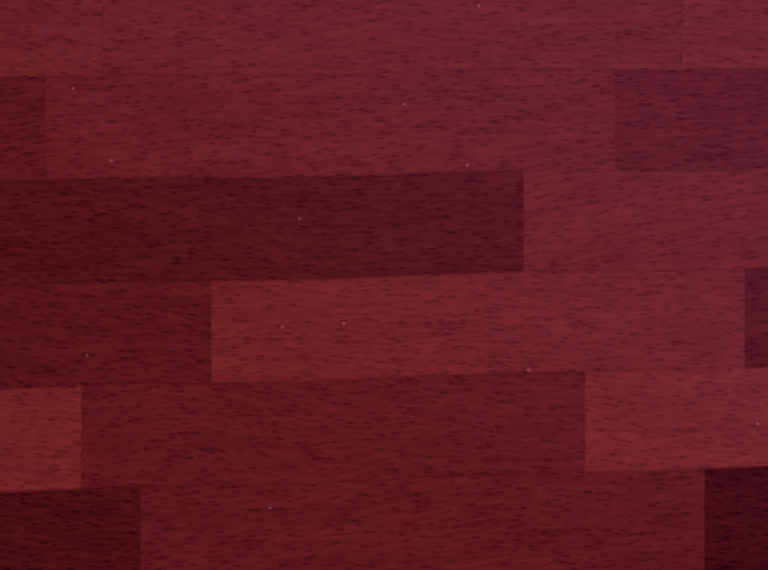
A Shadertoy shader for this texture:

```glsl
// Dark red wooden floor: six slightly tilted rows of staggered planks.
// Each plank has its own tone and grain slant; stretched cellular noise
// makes pores and fibres, layered sines make the broad wood figure.

const int ROWS = 6;
const float ROW_EDGE = 0.022;
const float JOINT_EDGE = 0.003;
const vec3 DEEP_RED = vec3(0.235, 0.035, 0.062);
const vec3 WARM_RED = vec3(0.455, 0.142, 0.150);
const vec3 COOL_SHEEN = vec3(0.015, 0.022, 0.062);

// Joint positions along each row, from the top row down
const vec2 JOINTS[ROWS] = vec2[ROWS](
    vec2(0.179, 1.196), vec2(0.080, 1.079), vec2(-0.10, 0.918),
    vec2(0.370, 1.307), vec2(0.143, 1.026), vec2(0.246, 1.237));

// Lightness of the left, middle and right plank in each row
const vec3 TONES[ROWS] = vec3[ROWS](
    vec3(0.82, 0.75, 0.85), vec3(0.52, 0.69, 0.55), vec3(0.30, 0.34, 0.76),
    vec3(0.47, 0.82, 0.42), vec3(0.92, 0.56, 0.93), vec3(0.26, 0.56, 0.12));

vec2 hash2(vec2 p) {
    vec3 q = fract(p.xyx * vec3(0.1031, 0.1030, 0.0973));
    q += dot(q, q.yzx + 33.33);
    return fract((q.xx + q.yz) * q.zy);
}

// Distance to the nearest scattered point (x) and that cell's random value (y)
vec2 cellular(vec2 p) {
    vec2 cell = floor(p);
    vec2 nearest = vec2(9.0, 0.0);
    for (int j = -1; j <= 1; j++) {
        for (int i = -1; i <= 1; i++) {
            vec2 id = cell + vec2(i, j);
            vec2 rnd = hash2(id + 71.0);
            float d = length(id + rnd - p);
            if (d < nearest.x) nearest = vec2(d, fract(rnd.x * 7.3 + rnd.y * 3.1));
        }
    }
    return nearest;
}

// Row coordinate grows downward; the floor is seen at a small angle
float rowCoord(vec2 p) {
    float across = p.x / 1.347;
    float offset = mix(0.137, 0.119, across);
    float pitch = mix(0.182, 0.1745, across);
    return (1.0 - p.y - offset) / pitch + 1.0 + 0.012 * sin(p.x * 9.0);
}

float plankTone(int row, float x) {
    vec2 past = smoothstep(-JOINT_EDGE, JOINT_EDGE, x - JOINTS[row]);
    return mix(mix(TONES[row].x, TONES[row].y, past.x), TONES[row].z, past.y);
}

float floorTone(float rowPos, float x) {
    float tone = plankTone(0, x);
    for (int r = 1; r < ROWS; r++) {
        float below = smoothstep(-ROW_EDGE, ROW_EDGE, rowPos - float(r));
        tone = mix(tone, plankTone(r, x), below);
    }
    return tone;
}

// Soft dark lines between rows and at plank ends
float seams(float rowPos, int row, float x) {
    float rowGap = abs(rowPos - floor(rowPos + 0.5));
    vec2 endGap = abs(x - JOINTS[row]);
    float rowLine = 1.0 - smoothstep(0.0, 0.035, rowGap);
    float endLine = 1.0 - smoothstep(0.0, 0.005, min(endGap.x, endGap.y));
    return max(rowLine, 0.6 * endLine);
}

// Broad wavy bands running along the plank
float figure(vec2 p, float seed) {
    float bend = 0.9 * sin(p.x * 5.0 + seed) + 0.6 * sin(p.x * 11.0 - p.y * 23.0 + seed * 2.0);
    float bands = sin(p.y * 48.0 + bend * 1.6 + seed);
    bands += 0.6 * sin(p.y * 97.0 - bend * 2.2 + p.x * 7.0);
    bands += 0.4 * sin(p.y * 171.0 + bend * 3.0 - p.x * 15.0);
    return bands * 0.5;
}

// Short dark pores over finer light and dark fibres
float grain(vec2 p, float seed) {
    vec2 fibre = cellular(p * vec2(26.0, 150.0) + seed * 13.0);
    vec2 pore = cellular(p * vec2(44.0, 125.0) + seed * 29.0);
    float dash = (1.0 - smoothstep(0.12, 0.5, pore.x)) * smoothstep(0.3, 0.9, pore.y);
    return 0.19 * (fibre.y - 0.5) + 0.12 * (fibre.x - 0.45) - 0.27 * dash + 0.035;
}

// Sparse pale dust specks
float specks(vec2 p) {
    vec2 dust = cellular(p * 9.0);
    return (1.0 - smoothstep(0.015, 0.035, dust.x)) * step(0.93, dust.y);
}

void mainImage(out vec4 fragColor, in vec2 fragCoord) {
    vec2 p = fragCoord / iResolution.y;
    float rowPos = rowCoord(p);
    int row = clamp(int(floor(rowPos)), 0, ROWS - 1);
    vec2 past = step(JOINTS[row], vec2(p.x));
    vec2 rnd = hash2(vec2(float(row) + 3.0, past.x + past.y + 5.0));

    // Wood: each plank's grain leans a little differently
    float slant = mix(-0.10, 0.14, rnd.x);
    vec2 along = vec2(p.x, p.y - slant * p.x + 0.003 * sin(p.x * 17.0 + rnd.y * 6.0));
    float tone = floorTone(rowPos, p.x);
    tone += 0.055 * figure(along, rnd.y * 6.28) + grain(along, rnd.y);
    tone -= 0.11 * seams(rowPos, row, p.x);

    // Light: dimmer at the lower left, cool sheen at the upper right
    vec2 center = p - vec2(0.72, 0.55);
    tone += 0.03 - 0.16 * dot(center, center);
    float sheen = smoothstep(0.35, 1.15, 0.45 * p.x + 0.7 * p.y);
    vec3 color = mix(DEEP_RED, WARM_RED, tone) + COOL_SHEEN * sheen;
    color += vec3(0.10, 0.12, 0.16) * specks(p);
    fragColor = vec4(clamp(color, 0.0, 1.0), 1.0);
}
```
